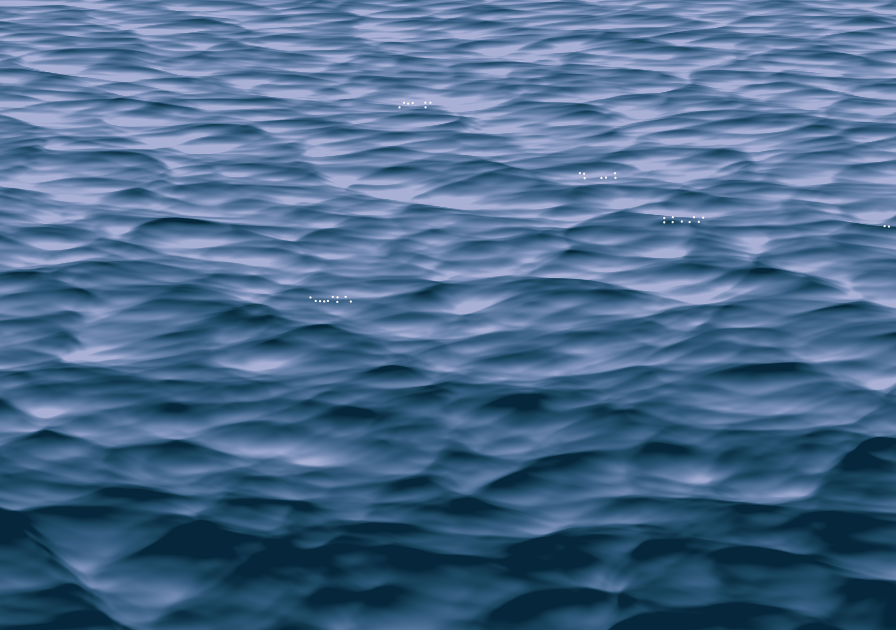
Reproduce this texture procedurally as a Shadertoy shader.

```glsl
// Open sea seen at a low angle: a flat water plane in perspective carries many
// layers of sharp-crested sine waves, each one dragging the next. The slope along
// the view picks a tone between deep water and the reflected pale sky.

float hash(float n) { return fract(sin(n * 91.7) * 437.5); }

float hash2(vec2 cell) { return fract(sin(dot(cell, vec2(12.99, 78.23))) * 4375.85); }

// Slope of the water towards the viewer; stretch is plane depth per canvas height
float waveSlope(vec2 p, float stretch) {
    float slope = 0.0;
    float freq = 7.0;
    p += 0.06 * sin(p.yx * vec2(5.0, 3.0) + vec2(0.7, 2.1));
    for (int i = 0; i < 28; i++) {
        float seed = hash(float(i) + 3.0);
        float angle = (hash(float(i) + 51.0) - 0.5) * 2.2;
        vec2 dir = vec2(sin(angle), cos(angle));

        // Bend the crests so that they stay short and irregular
        float along = dot(p, vec2(dir.y, -dir.x)) * freq;
        float phase = dot(p, dir) * freq + 1.3 * sin(along * 0.3 + seed * 40.0) + seed * 60.0;
        float rise = exp(sin(phase) - 1.0) * cos(phase);

        // Mid-sized ripples dominate; waves too fine for the distance fade out
        float octave = log(freq / 36.0) / 1.15;
        float fade = freq * stretch * 0.0011;
        float weight = exp(-octave * octave);
        slope += rise * dir.y * weight * exp(-fade * fade);
        p -= dir * rise * weight * 0.5 / freq;
        freq *= 1.14;
    }
    return slope;
}

// Six tones from deep teal to lavender sky
vec3 waterColor(float tone) {
    vec3 tones[6] = vec3[6](
        vec3(0.02, 0.15, 0.23), vec3(0.10, 0.27, 0.37), vec3(0.19, 0.35, 0.49),
        vec3(0.32, 0.45, 0.60), vec3(0.46, 0.55, 0.71), vec3(0.66, 0.69, 0.84));
    vec3 color = tones[0];
    for (int i = 1; i < 6; i++)
        color = mix(color, tones[i], clamp(tone * 5.0 - float(i - 1), 0.0, 1.0));
    return color;
}

// Rare short rows of tiny sun glints
float sunGlints(vec2 uv) {
    vec2 cluster = floor(uv / vec2(0.07, 0.014));
    vec2 grid = uv / 0.007;
    vec2 cell = floor(grid);
    vec2 jitter = 0.35 + 0.3 * vec2(hash2(cell), hash2(cell + 17.0));
    float dot1 = 1.0 - smoothstep(0.12, 0.38, length(fract(grid) - jitter));
    float lit = step(0.993, hash2(cluster + 5.0)) * step(0.6, hash2(cell + 31.0));
    return dot1 * lit * step(0.35, uv.y);
}

void mainImage(out vec4 fragColor, in vec2 fragCoord) {
    vec2 uv = fragCoord / iResolution.y;
    float centerX = 0.5 * iResolution.x / iResolution.y;

    // Project the canvas onto the water plane, horizon well above the top edge
    float drop = 1.6 - uv.y;
    vec2 water = vec2(uv.x - centerX, 3.5) / drop;
    float slope = waveSlope(water, 3.5 / (drop * drop));

    // Grazing view far away reflects more sky
    float sky = 0.15 + 0.58 * smoothstep(-0.15, 0.85, uv.y);
    vec3 color = waterColor(sky - 0.27 * slope);

    color = mix(color, vec3(0.98, 0.96, 0.95), sunGlints(uv));
    fragColor = vec4(color, 1.0);
}
```
